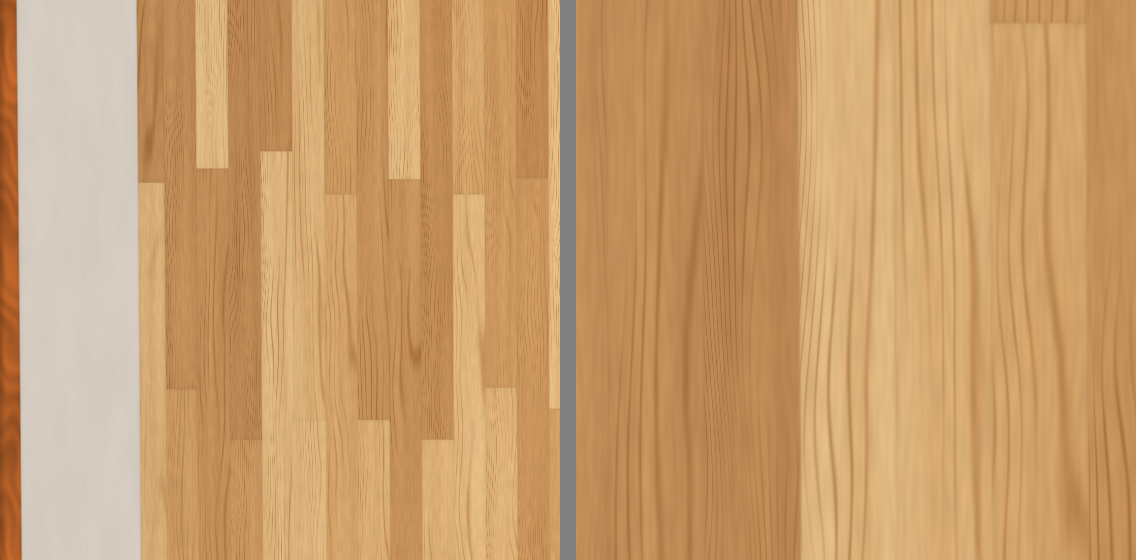
Left, the full canvas; right, a detail of the centre.
Write a Shadertoy shader that draws this texture.

```glsl
// Strip parquet beside a pale painted band and a narrow reddish timber edge.
// Slightly leaning columns each hold two boards that meet at a butt joint;
// grain comes from warped parabolic contours plus stretched gradient noise.

const float TAU = 6.28319;
const float STRIP_WIDTH = 0.0571;
const float FIRST_SEAM = 0.295;     // right side of the cut strip
const float TIMBER_EDGE = 0.034;
const float FLOOR_EDGE = 0.248;

const vec3 WOOD_DARK = vec3(0.70, 0.49, 0.30);
const vec3 WOOD_MID = vec3(0.80, 0.61, 0.39);
const vec3 WOOD_LIGHT = vec3(0.89, 0.745, 0.54);
const vec3 GRAIN_TINT = vec3(0.80, 0.69, 0.56);
const vec3 PAINT = vec3(0.835, 0.797, 0.755);
const vec3 TIMBER = vec3(0.68, 0.36, 0.15);

// Per strip: joint height, tone above it, tone below it
const vec3 STRIPS[14] = vec3[14](
    vec3(0.674, 0.25, 0.78), vec3(0.305, 0.28, 0.48), vec3(0.699, 0.90, 0.30),
    vec3(0.215, 0.18, 0.42), vec3(0.730, 0.22, 0.86), vec3(0.250, 0.78, 0.86),
    vec3(0.653, 0.46, 0.62), vec3(0.250, 0.34, 0.74), vec3(0.680, 0.86, 0.32),
    vec3(0.215, 0.22, 0.76), vec3(0.653, 0.58, 0.84), vec3(0.308, 0.42, 0.74),
    vec3(0.682, 0.14, 0.36), vec3(0.270, 0.90, 0.50));

float hash(float n) {
    return fract(sin(n * 91.345) * 4375.85);
}

vec2 gradient(vec2 cell) {
    float a = TAU * fract(sin(dot(cell, vec2(127.1, 311.7))) * 4375.85);
    return vec2(cos(a), sin(a));
}

float gradientNoise(vec2 p) {
    vec2 i = floor(p), f = p - i;
    vec2 w = f * f * f * (f * (f * 6.0 - 15.0) + 10.0);
    vec2 e = vec2(1.0, 0.0);
    float low = mix(dot(gradient(i), f), dot(gradient(i + e.xy), f - e.xy), w.x);
    float high = mix(dot(gradient(i + e.yx), f - e.yx), dot(gradient(i + 1.0), f - 1.0), w.x);
    return mix(low, high, w.y);
}

// Smooth step across an edge, never sharper than a pixel
float edge(float d, float soft) {
    float w = max(soft, 0.75 / iResolution.y);
    return smoothstep(-w, w, d);
}

vec3 woodTone(float tone) {
    return tone < 0.5 ? mix(WOOD_DARK, WOOD_MID, tone * 2.0)
                      : mix(WOOD_MID, WOOD_LIGHT, tone * 2.0 - 1.0);
}

// One board: u counts strip widths across, y is canvas height
vec3 board(float u, float y, float tone, float seed) {
    vec2 offset = vec2(seed * 7.3, seed * 3.1);
    float centre = hash(seed) * 1.4 - 0.2;
    float across = u - centre + 0.28 * gradientNoise(vec2(u * 1.4, y * 5.0) + offset);
    float arch = 4.5 * across * across + y * (hash(seed + 5.0) < 0.5 ? 2.4 : -2.4);
    arch += 0.6 * gradientNoise(vec2(u * 2.0, y * 6.0) + offset.yx);
    float line = pow(0.5 + 0.5 * sin(TAU * arch), 7.0);
    float fade = smoothstep(-0.35, 0.35, gradientNoise(vec2(u * 1.8, y * 4.0) - offset));
    float streak = gradientNoise(vec2(u * 4.0, y * 2.5) + offset);
    float fibre = gradientNoise(vec2(u * 17.0, y * 32.0) + offset);
    vec3 color = woodTone(clamp(tone + 0.20 * streak, 0.0, 1.0));
    color *= mix(vec3(1.0), GRAIN_TINT, line * fade * mix(0.35, 0.75, hash(seed + 9.0)));
    return color * (1.0 + 0.06 * fibre);
}

// Both boards of a strip, with a faint dark joint
vec3 strip(int index, float u, float y) {
    vec3 s = STRIPS[index];
    float seed = float(index) + 1.0;
    float d = y - s.x;
    vec3 color = mix(board(u - seed, y, s.z, seed),
                     board(u - seed, y, s.y, seed + 31.0), edge(d, 0.0015));
    return color * (1.0 - 0.05 * exp(-abs(d) * 500.0));
}

vec3 parquet(float x, float y) {
    float u = (x - FIRST_SEAM) / STRIP_WIDTH + 1.0;
    int left = clamp(int(floor(u - 0.5)), 0, 12);
    float d = (u - float(left + 1)) * STRIP_WIDTH;
    vec3 color = mix(strip(left, u, y), strip(left + 1, u, y), edge(d, 0.0015));
    color *= 1.0 - 0.04 * exp(-abs(d) * 600.0);
    // Warmer, brighter light towards the right
    return color * mix(vec3(0.97, 0.97, 0.96), vec3(1.03, 1.02, 1.0), x);
}

vec3 paintedBand(vec2 p) {
    float smudge = gradientNoise(p * vec2(22.0, 5.0)) + 0.5 * gradientNoise(p * vec2(50.0, 14.0));
    float grit = gradientNoise(p * 170.0);
    return PAINT * (1.0 + 0.022 * smudge + 0.012 * grit);
}

vec3 timberEdge(vec2 p) {
    float wave = gradientNoise(vec2(p.x * 20.0, p.y * 9.0));
    float bands = sin(TAU * (p.y * 16.0 + p.x * 22.0 + 2.0 * wave));
    float shade = 1.0 + 0.06 * bands + 0.22 * wave;
    return TIMBER * shade * mix(0.82, 1.0, smoothstep(0.0, 0.012, p.x));
}

void mainImage(out vec4 fragColor, in vec2 fragCoord) {
    vec2 p = fragCoord / iResolution.xy;
    // Seams lean a little, least at the right
    float x = p.x + (p.y - 0.5) * mix(0.0095, 0.003, p.x);

    vec3 color = mix(timberEdge(p), paintedBand(p), edge(x - TIMBER_EDGE, 0.0018));
    color = mix(color, parquet(x, p.y), edge(x - FLOOR_EDGE, 0.0018));
    color *= 1.0 - 0.10 * exp(-abs(x - TIMBER_EDGE) * 450.0);
    color *= 1.0 - 0.06 * exp(-abs(x - FLOOR_EDGE) * 450.0);
    fragColor = vec4(clamp(color, 0.0, 1.0), 1.0);
}
```
